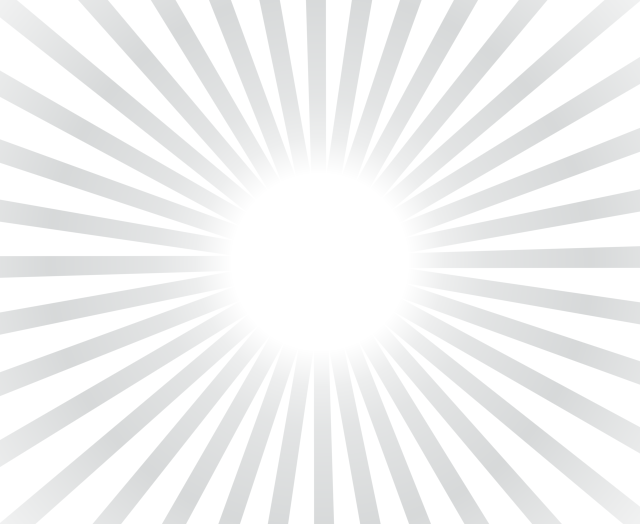
A Shadertoy shader for this background:

```glsl
const float TAU = 6.2831853;
const vec3 WHITE = vec3(1.0);
const vec3 SILVER = vec3(0.842, 0.850, 0.852);

// Signed distance to the nearest of evenly spaced, slightly flared rays
float rayDistance(vec2 p, float count, float tilt, float baseWidth, float flare) {
    float sector = TAU / count;
    float angle = atan(p.y, p.x) - tilt;
    float folded = mod(angle + 0.5 * sector, sector) - 0.5 * sector;
    float radius = length(p);
    float halfWidth = 0.5 * (baseWidth + flare * radius * cos(folded));
    return radius * abs(sin(folded)) - halfWidth;
}

// Linear ramp clamped to 0..1
float ramp(float start, float end, float x) {
    return clamp((x - start) / (end - start), 0.0, 1.0);
}

// Strength of the grey along a ray: quick rise, slow rise, then a fade
float rayTone(float radius) {
    float rise = 0.44 * ramp(0.168, 0.238, radius)
               + 0.26 * ramp(0.238, 0.317, radius)
               + 0.30 * ramp(0.317, 0.516, radius);
    float fade = 0.65 * ramp(0.516, 0.79, radius);
    return rise - fade;
}

void mainImage(out vec4 fragColor, in vec2 fragCoord) {
    // Centred coordinates, one unit per canvas height
    vec2 p = (fragCoord - 0.5 * iResolution.xy) / iResolution.y;
    float pixel = 1.0 / iResolution.y;

    // Ray shape with soft edges
    float d = rayDistance(p, 36.0, 0.0155, 0.0235, 0.0292);
    float coverage = 1.0 - smoothstep(-0.7 * pixel, 0.7 * pixel, d);

    // Shading from the white core outward
    vec3 color = mix(WHITE, SILVER, coverage * rayTone(length(p)));
    fragColor = vec4(color, 1.0);
}
```
